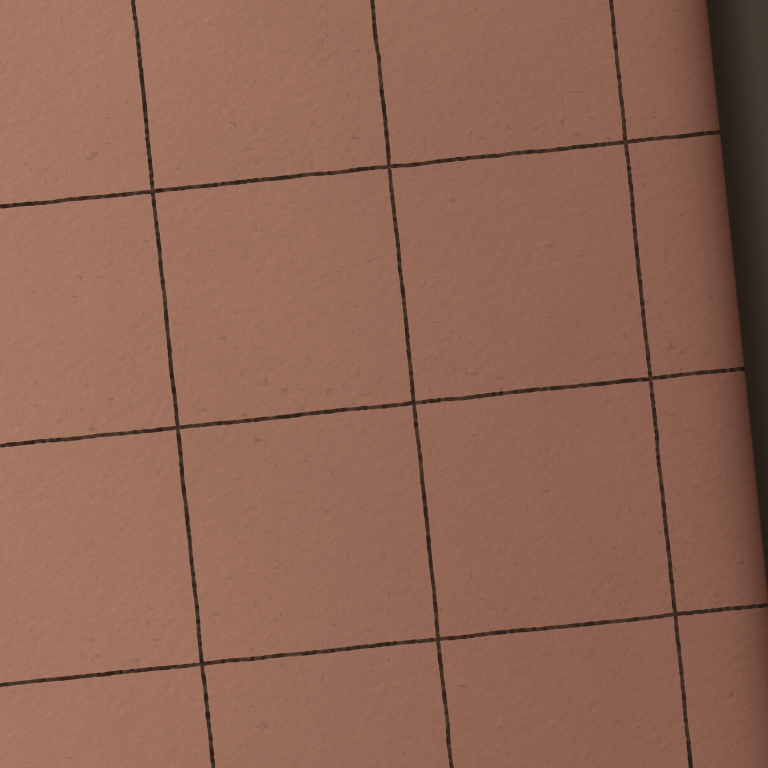
Reproduce this pattern procedurally as a WebGL 2 fragment shader.

```glsl
#version 300 es
precision highp float;
// Tilted terracotta sheet ruled with thin dark square lines, its right edge falling into shadow.

uniform vec2 u_resolution;
out vec4 fragColor;

float hash(vec2 p) {
    vec3 q = fract(vec3(p.xyx) * 0.1031);
    q += dot(q, q.yzx + 33.33);
    return fract((q.x + q.y) * q.z);
}

float noise(vec2 p) {
    vec2 i = floor(p), f = fract(p);
    f = f * f * (3.0 - 2.0 * f);
    return mix(mix(hash(i), hash(i + vec2(1, 0)), f.x),
               mix(hash(i + vec2(0, 1)), hash(i + vec2(1, 1)), f.x), f.y);
}

// Height of the leathery grain, stretched along a diagonal
float grainHeight(vec2 p) {
    vec2 q = mat2(0.8, -0.6, 0.6, 0.8) * p + 40.0;
    return 0.6 * noise(q * vec2(75.0, 125.0)) + 0.4 * noise(q * vec2(190.0, 240.0));
}

void main() {
    vec2 uv = gl_FragCoord.xy / u_resolution;
    float pixel = 1.0 / min(u_resolution.x, u_resolution.y);

    // Grid space: one unit per square, turned by about six degrees
    float c = cos(0.1033), s = sin(0.1033);
    vec2 fromCrossing = uv - vec2(0.5391, 0.4753);
    vec2 grid = mat2(c, -s, s, c) * fromCrossing / 0.3094;
    float inside = (1.398 - grid.x) * 0.3094;

    // Clay tone: brighter at upper left, cloudy, with embossed grain
    float relief = grainHeight(uv + vec2(-0.0015, 0.0015)) - grainHeight(uv);
    float cloud = noise(uv * 5.0 + 7.0) * 0.6 + noise(uv * 19.0 + 3.0) * 0.4 - 0.5;
    float fade = smoothstep(-0.1, 1.1, uv.x + 0.15 * (1.0 - uv.y));
    vec3 clay = mix(vec3(0.65, 0.472, 0.392), vec3(0.54, 0.373, 0.31), fade);
    clay *= 1.0 + 0.035 * cloud - 0.10 * relief;
    clay *= 1.0 + 0.04 * (noise(uv * 330.0) - 0.5);

    // Sparse pits, denser towards the bottom of each square
    float pitMask = mix(0.83, 0.91, smoothstep(0.0, 0.5, fract(grid.y)));
    clay *= 1.0 - 0.10 * smoothstep(pitMask, 1.0, noise(uv * 150.0 + 11.0));

    // Ruled lines with a faint wobble and speckled ink
    vec2 wobble = vec2(noise(grid.yx * 9.0 + 20.0), noise(grid * 9.0 + 60.0)) - 0.5;
    vec2 toLine = abs(fract(grid + 0.5 + 0.005 * wobble) - 0.5) * 0.3094;
    float speckle = noise(uv * 210.0 + 5.0);
    float halfWidth = 0.0021 + 0.0008 * speckle;
    float soft = max(0.0009, 0.7 * pixel);
    vec2 ruled = 1.0 - smoothstep(halfWidth - soft, halfWidth + soft, toLine);
    float ink = max(ruled.x, ruled.y) * (0.82 + 0.18 * speckle);
    vec3 sheet = mix(clay, mix(vec3(0.25, 0.18, 0.145), vec3(0.15, 0.11, 0.085), speckle), ink);

    // The sheet curls away and darkens near its edge
    float shade = exp(-max(inside, 0.0) / 0.028);
    sheet *= 1.0 - shade * vec3(0.43, 0.50, 0.52);

    // Olive-grey ground, darkest beside the sheet
    float outside = max(-inside, 0.0);
    vec3 ground = mix(vec3(0.15, 0.115, 0.09), vec3(0.255, 0.23, 0.19),
                      smoothstep(0.0, 0.065, outside));
    ground *= 1.0 - 0.12 * relief;

    float edgeSoft = max(0.0016, pixel);
    vec3 color = mix(ground, sheet, smoothstep(-edgeSoft, edgeSoft, inside));
    fragColor = vec4(color, 1.0);
}
```
